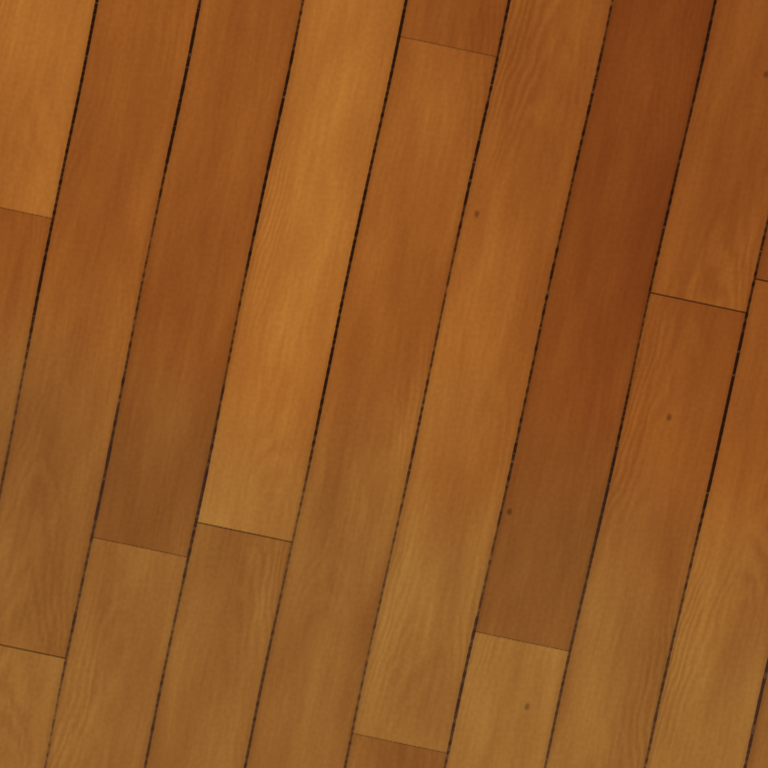
Write a three.js fragment shader that draws this texture.

```glsl
// Old varnished floor: slanted wooden planks with thin, broken gaps between them.
// The canvas is sheared into plank space, where stretched gradient noise makes
// grain, flame figure and stains; a warm-to-dull light crosses the whole floor.

varying vec2 vUv;

float hash(vec2 p) {
  vec3 q = fract(vec3(p.xyx) * vec3(0.1031, 0.1030, 0.0973));
  q += dot(q, q.yzx + 33.33);
  return fract((q.x + q.y) * q.z);
}

vec2 gradientAt(vec2 cell) {
  float angle = 6.2832 * hash(cell);
  return vec2(cos(angle), sin(angle));
}

// Gradient noise, roughly -0.7 to 0.7
float noise(vec2 p) {
  vec2 i = floor(p), f = fract(p);
  vec2 u = f * f * f * (f * (f * 6.0 - 15.0) + 10.0);
  float low = mix(dot(gradientAt(i), f),
                  dot(gradientAt(i + vec2(1, 0)), f - vec2(1, 0)), u.x);
  float high = mix(dot(gradientAt(i + vec2(0, 1)), f - vec2(0, 1)),
                   dot(gradientAt(i + vec2(1, 1)), f - vec2(1, 1)), u.x);
  return mix(low, high, u.y);
}

float fbm(vec2 p) {
  float sum = 0.0, gain = 1.0;
  for (int i = 0; i < 4; i++) {
    sum += gain * noise(p);
    p = p * 2.03 + 17.3;
    gain *= 0.55;
  }
  return sum;
}

// Nested arches of a flat-sawn board, warped so that they look grown
float flameFigure(vec2 p, float seed) {
  float x = p.x - 0.05 * (seed - 0.5);
  float warp = 1.5 * fbm(p * vec2(15.0, 5.0) + seed * 91.0);
  float rings = sin(6.2832 * (p.y * 13.0 + x * x * 1100.0 + warp));
  return rings * smoothstep(-0.15, 0.5, noise(p * vec2(9.0, 3.5) + seed * 57.0));
}

// Rare, faint pin knots, at most one per cell
float pinKnots(vec2 p) {
  vec2 cell = floor(p * 7.0);
  vec2 spot = 0.2 + 0.6 * vec2(hash(cell + 3.1), hash(cell + 8.7));
  float d = length((fract(p * 7.0) - spot) * vec2(1.0, 0.7)) / 7.0;
  return step(0.94, hash(cell + 40.0)) * (1.0 - smoothstep(0.001, 0.005, d));
}

void main() {
  vec2 uv = vUv;

  // Plank space: rows lean to the right and widen slightly upwards
  float wobble = 0.0025 * noise(vec2(uv.y * 4.0, 0.3));
  float row = (uv.x - 0.0586 - 0.202 * uv.y + wobble) / (0.1302 + 0.004 * uv.y);
  float rowId = floor(row) + 20.0;
  float along = uv.y + 0.21 * uv.x;

  // Each row is cut into long boards at its own offset
  float boardLength = 1.15;
  float cut = along / boardLength + hash(vec2(rowId, 4.0));
  float seed = hash(vec2(rowId, floor(cut) + 9.0));
  vec2 p = vec2((fract(row) - 0.5) * 0.13, along);
  vec2 g = p + vec2(rowId * 3.7, seed * 23.0);

  // Warm varnish above, dull worn finish below
  float warmth = smoothstep(0.34, 0.7, uv.y + 0.22 * uv.x + 0.12 * noise(uv * 5.0)
                            + 0.08 * (seed - 0.5));
  vec3 wood = mix(vec3(0.6, 0.4, 0.185), vec3(0.635, 0.38, 0.153), warmth);

  // Tone: board shade, broad stains, figure and fine grain
  float tone = -0.18 + 0.72 * (seed - 0.5);
  tone -= 0.62 * smoothstep(0.55, 1.45, uv.x * 0.7 + uv.y) * smoothstep(0.3, 1.0, uv.x);
  tone += 0.34 * fbm(g * vec2(12.0, 3.2));
  tone += 0.13 * noise(g * vec2(45.0, 7.0));
  tone += (0.04 + 0.12 * seed) * flameFigure(p, seed);
  float streak = g.x + 0.006 * noise(g * vec2(12.0, 5.0));
  tone += 0.10 * noise(vec2(streak * 130.0, g.y * 8.0));
  tone += 0.10 * noise(vec2(streak * 260.0, g.y * 16.0));
  tone += 0.13 * noise(uv * 170.0);
  wood *= exp(tone * vec3(0.26, 0.42, 0.48));
  wood *= 1.0 - 0.25 * pinKnots(g);

  // Hairline gaps: crisp and dark in some stretches, faint in others
  float gapId = floor(row + 0.5);
  float toGap = abs(row - gapId) * 0.129;
  float ragged = noise(vec2(uv.y * 150.0, gapId * 5.3 + 0.4));
  float open = noise(vec2(uv.y * 4.5, gapId * 7.7 + 2.4));
  float gapWidth = 0.0014 + 0.0008 * open + 0.0005 * ragged;
  float gap = 1.0 - smoothstep(gapWidth - 0.001, gapWidth + 0.0015, toGap);
  float depth = clamp(0.68 + 0.12 * warmth + 0.7 * open + 0.45 * ragged, 0.15, 0.95);
  vec3 gapColor = mix(vec3(0.24, 0.15, 0.11), vec3(0.14, 0.07, 0.035), warmth);
  wood *= 1.0 - 0.1 * exp(-toGap * toGap / 0.00003);
  wood = mix(wood, gapColor, gap * depth);

  // Pale dust caught here and there beside the gaps
  float dust = smoothstep(0.3, 0.5, noise(vec2(uv.y * 130.0, gapId * 3.3 + 0.4)));
  wood = mix(wood, vec3(0.5, 0.36, 0.25), 0.4 * dust * gap);

  // Faint butt joints across the boards
  float toJoint = abs(fract(cut + 0.5) - 0.5) * boardLength;
  float joint = 1.0 - smoothstep(0.0002, 0.0022, toJoint);
  wood *= 1.0 - joint * (0.12 + 0.35 * hash(vec2(rowId, 31.0)));

  gl_FragColor = vec4(wood, 1.0);
}
```
